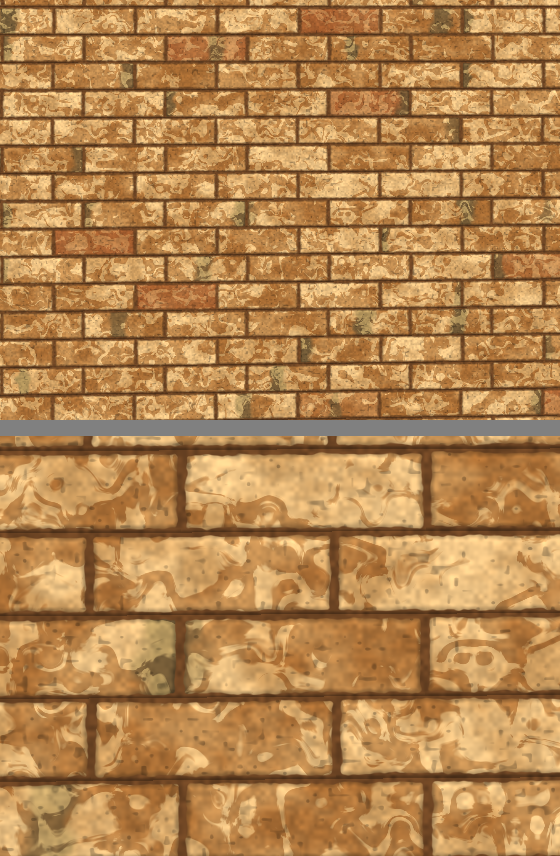
Top, the full canvas; bottom, a detail of the centre.
Reproduce this texture procedurally as a WebGL 2 fragment shader.

```glsl
#version 300 es
precision highp float;
// Weathered tan brick wall in an offset running bond. Each brick is a rounded box
// in a repeated cell; layered noise gives cream flakes, grain and rough edges,
// while per-brick hashes choose the tone, red firing and smoky vertical bands.
uniform vec2 u_resolution;
out vec4 fragColor;

float hash(vec2 p) {
    vec3 q = fract(vec3(p.xyx) * 0.1031);
    q += dot(q, q.yzx + 33.33);
    return fract((q.x + q.y) * q.z);
}

float noise(vec2 p) {
    vec2 i = floor(p), f = fract(p);
    f = f * f * (3.0 - 2.0 * f);
    return mix(mix(hash(i), hash(i + vec2(1, 0)), f.x),
               mix(hash(i + vec2(0, 1)), hash(i + vec2(1, 1)), f.x), f.y);
}

float fbm(vec2 p) {
    float sum = 0.0, amp = 0.5;
    for (int i = 0; i < 4; i++) {
        sum += amp * noise(p);
        p = mat2(1.6, 1.2, -1.2, 1.6) * p + 7.3;
        amp *= 0.5;
    }
    return sum / 0.9375;
}

float roundedBox(vec2 p, vec2 halfSize, float radius) {
    vec2 d = abs(p) - halfSize + radius;
    return length(max(d, 0.0)) + min(max(d.x, d.y), 0.0) - radius;
}

// Fired clay with pale flakes; uv runs 0..1 over the brick, p is in canvas heights
vec3 brickColor(vec2 uv, vec2 p, vec2 id) {
    float tone = hash(id + 11.0), fire = hash(id + 47.0), smoke = hash(id + 83.0);
    vec2 q = p + id * 0.37 + 20.0;

    // Warped noise cut by a threshold makes curled flakes
    vec2 warp = vec2(noise(q * 48.0), noise(q * 48.0 + 31.0)) - 0.5;
    float flakeField = fbm(q * vec2(42.0, 58.0) + warp * 2.6);
    float patchy = noise(q * vec2(13.0, 20.0) + 5.0) - 0.5;
    float level = flakeField + 0.22 * patchy + 0.16 * (tone - 0.5);
    float flakes = smoothstep(0.47, 0.57, level);
    float wash = smoothstep(0.25, 0.75, fbm(q * vec2(26.0, 34.0) + 63.0) + 0.2 * (tone - 0.5));

    vec3 clay = mix(vec3(0.65, 0.42, 0.20), vec3(0.78, 0.57, 0.33), wash);
    vec3 cream = mix(vec3(0.80, 0.61, 0.37), vec3(0.95, 0.78, 0.53), wash);

    // A few bricks are fired red, fading along their length
    float red = smoothstep(0.88, 0.94, fire) * (0.55 + 0.45 * noise(vec2(uv.x * 3.0, fire * 90.0)));
    clay = mix(clay, vec3(0.63, 0.34, 0.17), red * 0.85);
    cream = mix(cream, vec3(0.76, 0.51, 0.29), red * 0.65);
    vec3 color = mix(clay, cream, flakes * (1.0 - 0.45 * red));

    // Smoky bands sit at an end or part of the way along
    float place = hash(id + 129.0);
    float center = place < 0.3 ? 0.03 : place < 0.6 ? 0.96 : mix(0.2, 0.8, hash(id + 151.0));
    float width = mix(0.06, 0.16, hash(id + 173.0));
    float reach = abs(uv.x - center) + 0.10 * (noise(q * 60.0) - 0.5);
    float band = (1.0 - smoothstep(width * 0.45, width * 1.15, reach)) * step(0.68, smoke);
    vec3 soot = mix(vec3(0.42, 0.34, 0.21), vec3(0.68, 0.57, 0.35), flakes);
    color = mix(color, soot, band * mix(0.5, 0.9, hash(id + 197.0)));

    // Sandy grain and small pits
    float grain = 0.6 * noise(q * 260.0) + 0.4 * noise(q * 150.0 + 9.0) - 0.5;
    float pits = smoothstep(0.78, 0.95, noise(q * vec2(170.0, 210.0) + 41.0));
    return color * (1.0 + 0.30 * grain - 0.22 * pits);
}

void main() {
    vec2 p = gl_FragCoord.xy / u_resolution.y;
    float pixel = 1.0 / u_resolution.y;
    vec2 pitch = vec2(0.1945, 0.0661);

    // Courses count downward and draw slightly closer toward the lower right
    float depth = 1.0 - p.y;
    depth += 0.0145 * p.x * depth - 0.017 + 0.0008 * (noise(p * 7.0) - 0.5);
    float course = floor(depth / pitch.y);
    float shift = mod(course, 2.0) < 0.5 ? 0.652 : 0.027;
    float along = p.x / pitch.x - shift + 0.02 * (hash(vec2(course + 9.0, 3.0)) - 0.5);
    vec2 id = vec2(floor(along), course) + 8.0;
    vec2 uv = vec2(fract(along), fract(depth / pitch.y));

    // Brick outline with small placement errors and crumbled edges
    vec2 local = (uv - 0.5) * pitch;
    local += 0.0012 * (vec2(hash(id + 3.0), hash(id + 5.0)) - 0.5);
    float rough = 0.0022 * (noise(p * 110.0) - 0.5) + 0.0012 * (noise(p * 240.0) - 0.5);
    float dist = roundedBox(local, pitch * 0.5 - 0.0035, 0.0025) + rough;
    float face = 1.0 - smoothstep(-pixel, pixel, dist);

    // Recessed mortar, darkest just under the brick above
    float mortarGrain = noise(p * 230.0) - 0.5;
    vec3 mortar = vec3(0.43, 0.27, 0.14) * (1.0 + 0.3 * mortarGrain);
    mortar *= mix(1.0, 0.74, smoothstep(0.0, 0.003, local.y - pitch.y * 0.5 + 0.0035));

    // Worn rims: shaded all round, a little brighter along the top
    vec3 brick = brickColor(uv, p, id);
    brick *= 1.0 - 0.24 * smoothstep(-0.0045, 0.0, dist);
    brick *= 1.0 + 0.10 * smoothstep(0.020, 0.029, -local.y);
    fragColor = vec4(clamp(mix(mortar, brick, face), 0.0, 1.0), 1.0);
}
```
